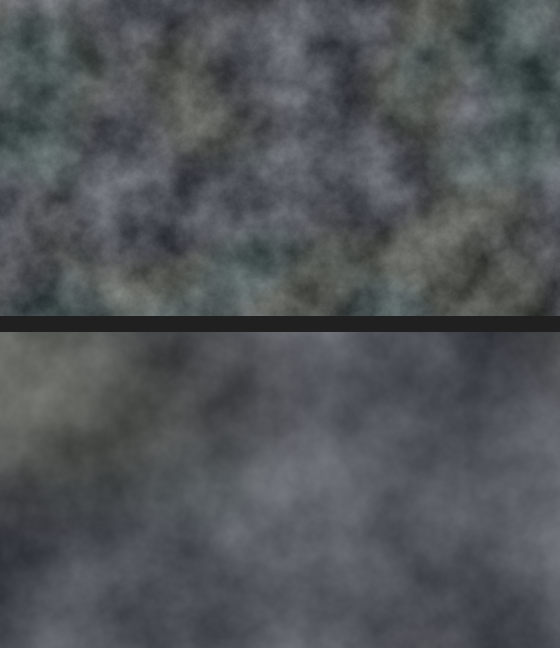
Top, the full canvas; bottom, a detail of the centre.
This texture is drawn by a WebGL 2 fragment shader. Its source:

```glsl
#version 300 es
precision highp float;

uniform vec2 u_resolution;
out vec4 fragColor;

// Unit gradient for a lattice point, from an integer hash
vec2 latticeGradient(ivec2 cell) {
    uvec2 q = uvec2(cell + 4096);
    uint h = q.x * 1597u ^ q.y * 51749u;
    h = (h ^ (h >> 15)) * 739391u;
    h = (h ^ (h >> 13)) * 668265u;
    h ^= h >> 16;
    float angle = 6.28318 * float(h & 65535u) / 65536.0;
    return vec2(cos(angle), sin(angle));
}

float gradientNoise(vec2 p) {
    ivec2 cell = ivec2(floor(p));
    vec2 f = fract(p);
    vec2 fade = f * f * f * (f * (f * 6.0 - 15.0) + 10.0);
    float a = dot(latticeGradient(cell), f);
    float b = dot(latticeGradient(cell + ivec2(1, 0)), f - vec2(1, 0));
    float c = dot(latticeGradient(cell + ivec2(0, 1)), f - vec2(0, 1));
    float d = dot(latticeGradient(cell + ivec2(1, 1)), f - vec2(1, 1));
    return mix(mix(a, b, fade.x), mix(c, d, fade.x), fade.y);
}

// Octaves are turned against each other to hide the lattice
float fractalNoise(vec2 p, int octaves) {
    float sum = 0.0;
    float amplitude = 1.0;
    for (int i = 0; i < octaves; i++) {
        sum += amplitude * gradientNoise(p);
        p = mat2(1.6, 1.2, -1.2, 1.6) * p + vec2(17.3, 9.1);
        amplitude *= 0.57;
    }
    return sum;
}

void main() {
    vec2 p = gl_FragCoord.xy / u_resolution.y;

    // Light and dark billows
    float billow = fractalNoise(p * 5.2 + vec2(3.7, 8.2), 6);
    vec3 color = vec3(0.335 + 0.205 * billow);

    // Broad drifts of tint: violet slate, olive and teal
    float olive = smoothstep(-0.1, 0.3, fractalNoise(p * 1.5 + vec2(31.4, 12.6), 2));
    float teal = smoothstep(0.0, 0.35, fractalNoise(p * 1.6 + vec2(52.8, 40.3), 2));
    vec3 tint = mix(vec3(-0.010, -0.002, 0.028), vec3(-0.002, 0.010, -0.014), olive);
    color += mix(tint, vec3(-0.035, 0.008, 0.013), teal);

    fragColor = vec4(clamp(color, 0.0, 1.0), 1.0);
}
```
